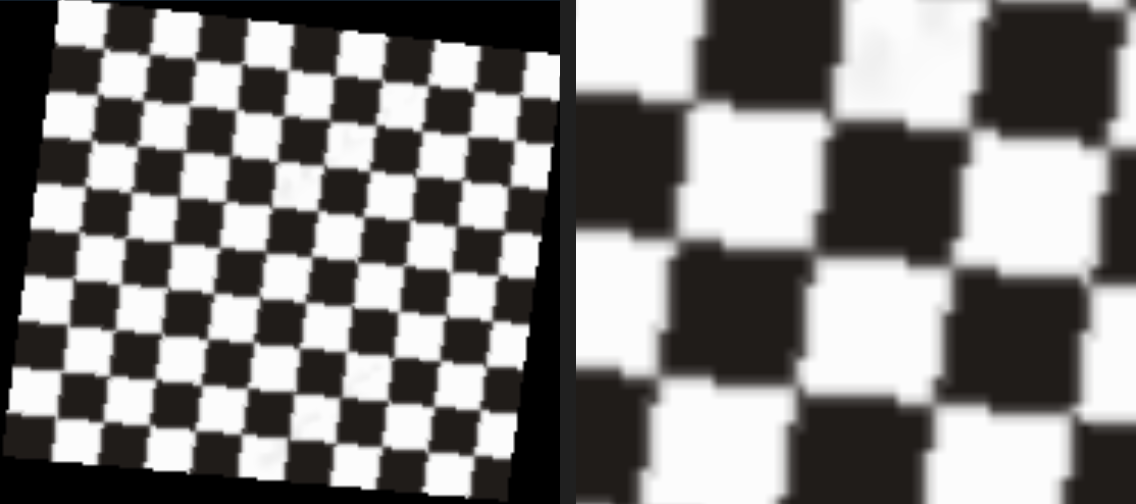
Left, the full canvas; right, a detail of the centre.
This pattern is drawn by a Shadertoy shader. Its source:

```glsl
// Tilted black and white checkerboard with coarse, softened cell edges on black.

const vec3 INK = vec3(0.125, 0.108, 0.098);
const vec3 PAPER = vec3(0.99);
const vec3 TOP_LINE = vec3(0.07, 0.12, 0.17);

const vec2 CORNER = vec2(0.1124, -0.0031);      // top-left lattice point
const vec2 COLUMN_STEP = vec2(0.0829, 0.00947);
const vec2 ROW_STEP = vec2(-0.0104, 0.0824);
const vec2 TWIST = vec2(0.0, -0.000215);        // slope lost on each row
const vec2 BOARD_MIN = vec2(-0.07, -0.02);      // trimmed extent, in cells
const vec2 BOARD_MAX = vec2(10.81, 9.92);

const float GRAINS = 183.0;                     // coarse samples across the canvas
const float CELL_GRAINS = 15.0;                 // coarse samples across a cell
const float EDGE_BLUR = 0.07;                   // in cells

float hash(vec2 p) {
    vec3 h = fract(vec3(p.xyx) * 0.1031);
    h += dot(h, h.yzx + 33.33);
    return fract((h.x + h.y) * h.z);
}

float valueNoise(vec2 p) {
    vec2 i = floor(p), f = fract(p);
    f = f * f * (3.0 - 2.0 * f);
    return mix(mix(hash(i), hash(i + vec2(1, 0)), f.x),
               mix(hash(i + vec2(0, 1)), hash(i + vec2(1, 1)), f.x), f.y);
}

float segmentDistance(vec2 p, vec2 a, vec2 b) {
    vec2 ab = b - a;
    return length(p - a - ab * clamp(dot(p - a, ab) / dot(ab, ab), 0.0, 1.0));
}

// Canvas position to (column, row); the slight twist is solved by iteration.
vec2 toLattice(vec2 p) {
    mat2 inverseBasis = inverse(mat2(COLUMN_STEP, ROW_STEP));
    vec2 cell = inverseBasis * (p - CORNER);
    for (int i = 0; i < 3; i++)
        cell = inverseBasis * (p - CORNER - cell.x * cell.y * TWIST);
    return cell;
}

// Square wave of period two with blurred jumps at the integers.
vec2 softSquareWave(vec2 x, float blur) {
    vec2 nearest = floor(x + 0.5);
    vec2 side = 1.0 - 2.0 * mod(nearest, 2.0);
    return side * (2.0 * smoothstep(-blur, blur, x - nearest) - 1.0);
}

// Faint grey scuffs along two diagonals.
float scuffs(vec2 p) {
    float d = min(segmentDistance(p, vec2(0.72, 0.165), vec2(0.51, 0.34)),
                  segmentDistance(p, vec2(0.67, 0.67), vec2(0.48, 0.82)));
    return smoothstep(0.035, 0.0, d) * smoothstep(0.25, 0.8, valueNoise(p * 55.0));
}

vec3 boardColor(vec2 p) {
    vec2 cell = (floor(toLattice(p) * CELL_GRAINS) + 0.5) / CELL_GRAINS;
    if (any(lessThan(cell, BOARD_MIN)) || any(greaterThan(cell, BOARD_MAX)))
        return vec3(0.0);
    // Clamping keeps the trimmed outer cells solid up to the rim.
    vec2 wave = softSquareWave(clamp(cell, vec2(0.15), vec2(10.85, 9.85)), EDGE_BLUR);
    vec3 paper = PAPER - 0.05 * scuffs(p);
    return mix(INK, paper, 0.5 + 0.5 * wave.x * wave.y);
}

// Bilinear blend of coarse samples: stepped yet smooth edges.
vec3 coarseBoard(vec2 p) {
    vec2 grid = p * GRAINS - 0.5;
    vec2 base = floor(grid), f = grid - base;
    vec3 sum = vec3(0.0);
    for (int y = 0; y < 2; y++)
        for (int x = 0; x < 2; x++) {
            vec2 corner = vec2(x, y);
            vec2 weight = mix(1.0 - f, f, corner);
            sum += weight.x * weight.y * boardColor((base + corner + 0.5) / GRAINS);
        }
    return sum;
}

void mainImage(out vec4 fragColor, in vec2 fragCoord) {
    // Canvas widths, with y running down from the top edge.
    vec2 p = vec2(fragCoord.x, iResolution.y - fragCoord.y) / iResolution.x;
    vec3 color = coarseBoard(p);
    // Thin rule along the top edge.
    color = max(color, TOP_LINE * smoothstep(0.0025, 0.0005, p.y));
    fragColor = vec4(color, 1.0);
}
```
